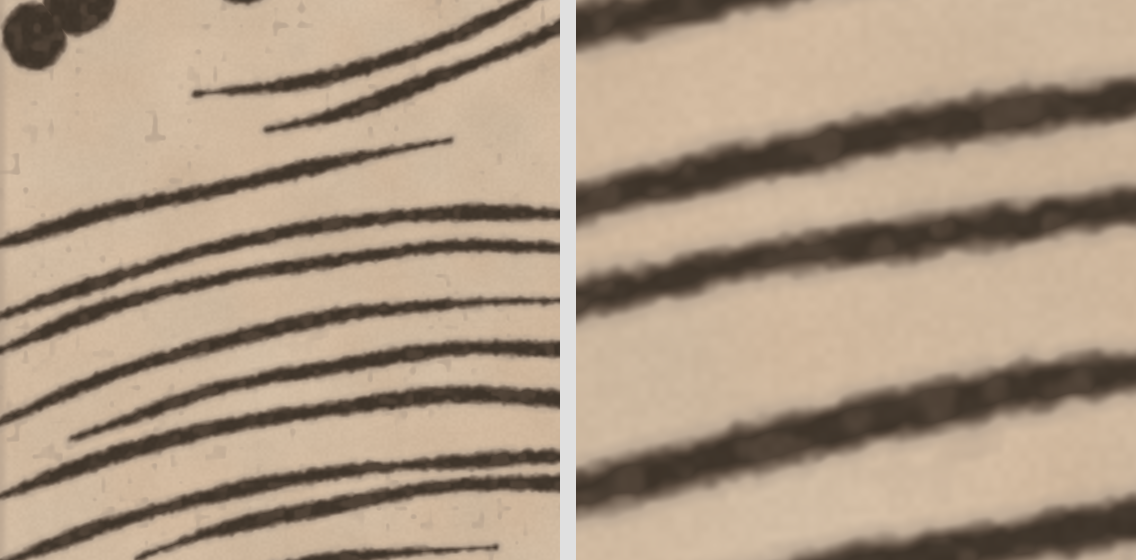
Left, the full canvas; right, a detail of the centre.
This texture is drawn by a WebGL 1 fragment shader. Its source:

```glsl
precision highp float;
// Sweeping, rough-edged ink strokes and blots printed on warm, mottled paper.

uniform vec2 u_resolution;

#define STROKES 11
#define SPACING 0.088
#define HALF_WIDTH 0.0128
#define ROUGHNESS 0.0075
#define BLUR 0.0052
#define HALO_REACH 0.014
#define PAPER vec3(0.815, 0.725, 0.625)
#define STAIN vec3(0.715, 0.635, 0.555)
#define HALO vec3(0.71, 0.64, 0.57)
#define INK vec3(0.25, 0.21, 0.17)
#define WORN_INK vec3(0.36, 0.30, 0.25)

float hash(vec2 p) {
  p = fract(p * vec2(0.1031, 0.1137));
  p += dot(p, p.yx + 33.33);
  return fract((p.x + p.y) * p.x * 17.0);
}

float noise(vec2 p) {
  vec2 cell = floor(p), f = fract(p);
  f = f * f * (3.0 - 2.0 * f);
  float low = mix(hash(cell), hash(cell + vec2(1.0, 0.0)), f.x);
  float high = mix(hash(cell + vec2(0.0, 1.0)), hash(cell + 1.0), f.x);
  return mix(low, high, f.y);
}

float fbm(vec2 p) {
  float sum = 0.0, weight = 0.533;
  for (int i = 0; i < 4; i++) {
    sum += weight * noise(p);
    p = p * 2.03 + 17.3;
    weight *= 0.5;
  }
  return sum;
}

// Signed distance to one tapering stroke that follows a parabola.
float strokeDistance(vec2 p, float id) {
  float height = -0.02 + SPACING * id + 0.015 * sin(2.4 * id);
  float slope = 0.2 + 0.025 * sin(1.7 * id);
  float bend = mix(-0.22, 0.4, smoothstep(0.6, 0.85, height));
  float x = p.x - 0.5;
  float wander = 0.012 * (noise(vec2(p.x * 5.0, id * 7.0 + 3.0)) - 0.5);
  float curveY = height + wander + x * (slope + bend * x);
  float tilt = slope + 2.0 * bend * x;
  float across = (p.y - curveY) / sqrt(1.0 + tilt * tilt);

  // Some strokes begin or stop inside the frame.
  float pick = fract(id * 0.618 + 0.3);
  float start = -0.1 + 0.35 * smoothstep(0.5, 0.95, pick)
              + 0.45 * smoothstep(0.7, 0.84, height);
  float finish = pick > 0.2 && pick < 0.4 ? 0.45 + 1.45 * pick : 1.3;
  float beyond = max(max(start - p.x, p.x - finish), 0.0);

  float width = HALF_WIDTH + 0.002 * sin(3.1 * id)
              + 0.007 * (noise(vec2(p.x * 7.0 + 20.0, id * 5.0)) - 0.5);
  width *= mix(0.45, 1.0, smoothstep(0.0, 0.2, p.x - start));
  width *= mix(0.35, 1.0, smoothstep(0.0, 0.3, finish - p.x));
  return length(vec2(across, beyond)) - width;
}

// Signed distance to the round blots along the top edge.
float blotDistance(vec2 p) {
  float d = 1.0;
  for (int i = 0; i < 3; i++) {
    float n = float(i);
    vec2 center = vec2(0.06 + 0.08 * n + 0.11 * n * (n - 1.0), 0.935 + 0.055 * n);
    d = min(d, length((p - center) * vec2(0.95, 1.0)) - 0.056);
  }
  return d + 0.012 * (noise(p * 25.0) - 0.5);
}

vec3 paperColor(vec2 p) {
  float mottle = fbm(p * 9.0 + 4.0) - 0.5;
  float grain = noise(p * 190.0) - 0.5;
  float warmth = noise(p * 13.0 + 31.0) - 0.5;
  vec3 color = PAPER + 0.06 * mottle + 0.022 * grain;
  color += warmth * vec3(0.008, -0.008, -0.016);
  float specks = smoothstep(0.72, 0.95, noise(p * 65.0 + 9.0))
               * smoothstep(0.4, 0.7, noise(p * 10.0 + 52.0));
  color = mix(color, STAIN, 0.75 * specks);
  return mix(color, STAIN, 0.7 * (1.0 - smoothstep(0.0, 0.018, p.x)));
}

void main() {
  vec2 p = gl_FragCoord.xy / u_resolution;

  float d = blotDistance(p);
  for (int i = 0; i < STROKES; i++) {
    d = min(d, strokeDistance(p, float(i)));
  }
  // Ragged edge: coarse bumps with finer nicks.
  d += ROUGHNESS * (0.65 * noise(p * 70.0) + 0.35 * noise(p * 140.0 + 8.0) - 0.5);

  vec3 paper = paperColor(p);
  paper = mix(paper, HALO, 0.8 * (1.0 - smoothstep(0.0, HALO_REACH, d)));

  float wear = 0.6 * smoothstep(0.45, 0.85, noise(p * 60.0 + 70.0));
  wear = max(wear, smoothstep(-0.009, -0.002, d));
  vec3 ink = mix(INK, WORN_INK, wear) + 0.02 * (noise(p * 150.0) - 0.5);

  float coverage = 1.0 - smoothstep(-BLUR, BLUR, d);
  gl_FragColor = vec4(mix(paper, ink, coverage), 1.0);
}
```
